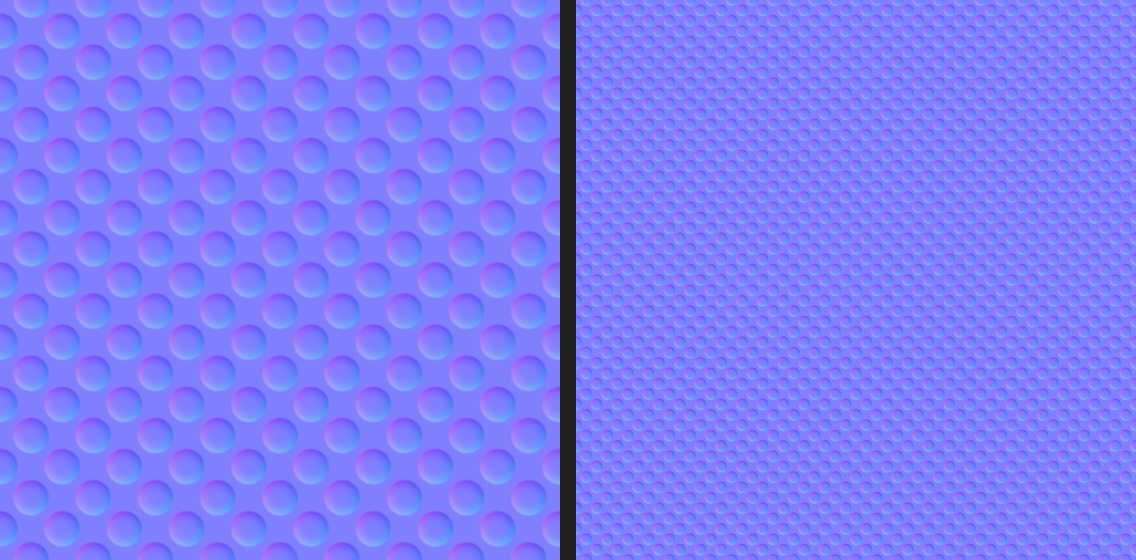
Left, the tile; right, the same tile 3 across and 3 down.
A Shadertoy shader for this texture map:

```glsl
// Offset from the nearest dimple centre, in cells; dimples form a staggered lattice
vec2 nearestDimple(vec2 cell) {
    vec2 a = fract(cell + vec2(0.0, 0.5)) - 0.5;
    vec2 b = fract(cell + vec2(0.5, 0.0)) - 0.5;
    return dot(a, a) < dot(b, b) ? a : b;
}

// Sideways tilt of the surface: flat floor, steep wall, soft rim
float dimpleTilt(float dist) {
    float wall = 0.46 * pow(dist / 0.285, 2.5);
    return wall * (1.0 - smoothstep(0.255, 0.308, dist));
}

void mainImage(out vec4 fragColor, in vec2 fragCoord) {
    // Nine whole cells each way, so opposite edges join
    vec2 offset = nearestDimple(9.0 * fragCoord / iResolution.xy);
    float dist = length(offset);
    float tilt = dimpleTilt(dist);

    // Walls lean towards the centre of each dimple
    vec2 inward = -offset / max(dist, 1e-4);
    vec3 normal = vec3(inward * tilt, sqrt(1.0 - tilt * tilt));

    // Pack the normal as a colour
    fragColor = vec4(0.5 + 0.5 * normal, 1.0);
}
```
